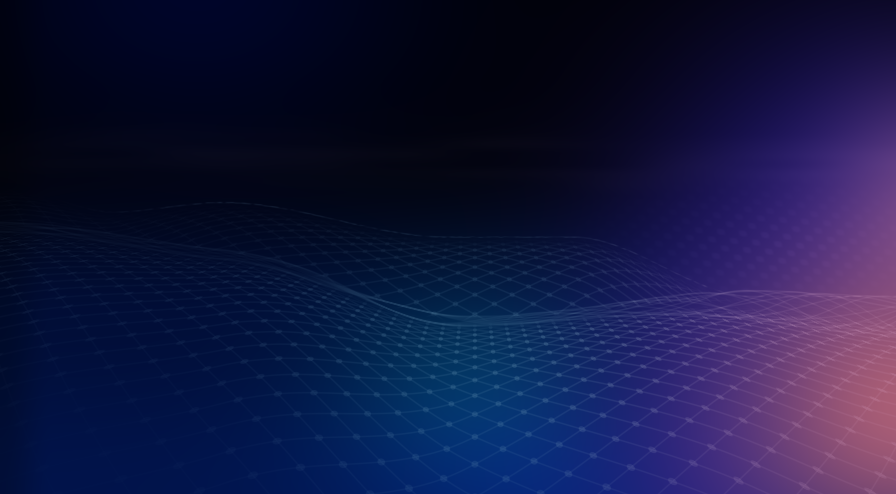
A Shadertoy shader for this background:

```glsl
float glow(vec2 p, vec2 centre, vec2 radius) {
    vec2 q = (p - centre) / radius;
    return exp(-dot(q, q));
}

float hash(vec2 p) {
    return fract(sin(dot(p, vec2(41.3, 289.1))) * 4375.5);
}

float noise(vec2 p) {
    vec2 i = floor(p), f = fract(p);
    f = f * f * (3.0 - 2.0 * f);
    vec2 e = vec2(0.0, 1.0);
    return mix(mix(hash(i), hash(i + e.yx), f.x),
               mix(hash(i + e), hash(i + e.yy), f.x), f.y);
}

// Heights of the two wave crests across the canvas
float frontCrest(float x) {
    return 0.54 - 0.06 * smoothstep(0.0, 0.3, x) - 0.13 * smoothstep(0.25, 0.52, x)
         + 0.035 * smoothstep(0.52, 0.8, x) - 0.025 * smoothstep(0.8, 1.0, x);
}

float backCrest(float x) {
    return 0.62 - 0.05 * smoothstep(0.0, 0.13, x) + 0.02 * smoothstep(0.12, 0.25, x)
         - 0.07 * smoothstep(0.25, 0.5, x) - 0.12 * smoothstep(0.64, 0.84, x);
}

// Antialiased stroke; distance and width in canvas heights
float stroke(float dist, float width) {
    float pixel = 1.0 / iResolution.y;
    return (1.0 - smoothstep(width - 0.5 * pixel, width + pixel, abs(dist)))
         * min(1.0, 0.6 + width / pixel);
}

// Lines of one lattice family lie at whole values of c
float latticeLine(float c, float width) {
    float slope = max(length(vec2(dFdx(c), dFdy(c))), 1e-4);
    float dist = (fract(c + 0.5) - 0.5) / (slope * iResolution.y);
    return stroke(dist, width) * (1.0 - smoothstep(0.15, 0.6, slope));
}

// Diagonal net receding to a crest; x = lines, y = knots
vec2 net(vec2 uv, float depth, float spacing, float rowGrowth) {
    float d = max(depth, 0.0);
    vec2 cell = vec2(spacing * (d + 0.3), rowGrowth * (d + 0.03));
    float column = (uv.x - 0.53) / cell.x;
    float row = log(d + 0.03) / rowGrowth;
    vec2 c = vec2(column + row, column - row);
    float lines = max(latticeLine(c.x, 0.001), latticeLine(c.y, 0.001));
    vec2 f = fract(c + 0.5) - 0.5;
    float aspect = iResolution.x / iResolution.y;
    vec2 offset = 0.5 * vec2(f.x + f.y, f.x - f.y) * cell * vec2(aspect, 1.0);
    float knots = stroke(length(offset), 0.003 + 0.012 * d);
    return vec2(lines, knots) * smoothstep(0.0, 0.03, depth);
}

// Fine threads woven along the front crest
float threads(vec2 uv, float crest) {
    float sum = 0.0;
    float spread = 0.01 + 0.03 * smoothstep(0.6, 1.0, uv.x);
    for (int i = 0; i < 12; i++) {
        float k = float(i);
        float y = crest + spread * sin(uv.x * (9.0 + 1.7 * k) + k * 2.4);
        sum += stroke(uv.y - y, 0.001);
    }
    return min(sum * 0.25, 1.0);
}

vec3 background(vec2 uv) {
    vec3 col = mix(vec3(0.003, 0.075, 0.29), vec3(0.002, 0.052, 0.21), smoothstep(0.0, 0.4, uv.y));
    col = mix(col, vec3(0.006, 0.01, 0.035), smoothstep(0.34, 0.68, uv.y));
    col = mix(col, vec3(0.0, 0.001, 0.012), smoothstep(0.6, 0.85, uv.y));
    col += vec3(0.0, 0.02, 0.15) * glow(uv, vec2(0.22, 1.03), vec2(0.27, 0.36));
    col += vec3(0.0, 0.13, 0.08) * glow(uv, vec2(0.53, 0.24), vec2(0.16, 0.2));
    col += vec3(0.01, 0.06, 0.17) * glow(uv, vec2(0.62, 0.0), vec2(0.24, 0.3));
    // Violet and rose light from the right
    col = mix(col, vec3(0.12, 0.09, 0.49), glow(uv, vec2(0.97, 0.48), vec2(0.25, 0.46)));
    col = mix(col, vec3(0.14, 0.11, 0.54), 0.75 * glow(uv, vec2(0.82, 0.06), vec2(0.14, 0.35)));
    col = mix(col, vec3(0.48, 0.3, 0.56), 0.9 * glow(uv, vec2(1.05, 0.54), vec2(0.12, 0.26)));
    col = mix(col, vec3(0.67, 0.37, 0.46), glow(uv, vec2(1.02, 0.18), vec2(0.2, 0.31)));
    return col * (0.75 + 0.25 * smoothstep(0.0, 0.06, uv.x));
}

void mainImage(out vec4 fragColor, in vec2 fragCoord) {
    vec2 uv = fragCoord / iResolution.xy;
    vec3 col = background(uv);
    float front = frontCrest(uv.x), back = backCrest(uv.x);
    float centre = glow(uv, vec2(0.57, 0.27), vec2(0.25, 0.36));
    float right = smoothstep(0.55, 0.95, uv.x);
    vec3 ink = mix(vec3(0.4, 0.58, 0.7), vec3(0.88, 0.68, 0.82), right);

    // Faint distant wisps
    float ripple = noise(vec2(uv.x * 7.0, 2.0)) - 0.5;
    float haze = glow(uv, vec2(0.55, 0.675 + 0.06 * ripple), vec2(0.6, 0.045));
    col += vec3(0.034, 0.028, 0.03) * haze * noise(uv * vec2(9.0, 45.0));

    // Soft dots beyond the right shoulder
    vec2 dots = sin(uv * vec2(260.0, 190.0) + vec2(uv.y * 35.0, uv.x * 25.0));
    col += 0.03 * ink * smoothstep(0.0, 0.9, dots.x * dots.y)
         * glow(uv, vec2(0.85, 0.5), vec2(0.13, 0.09));

    // Back wave, fading upwards and hidden by the front crest
    vec2 far = net(uv, back - uv.y, 0.1, 0.24) * smoothstep(-0.004, 0.012, uv.y - front);
    float farLight = 0.08 + 0.55 * centre;
    col = mix(col, ink, farLight * (0.2 * far.x + 0.2 * far.y));
    float rim = stroke(uv.y - back, 0.001) * noise(uv * 220.0);
    col = mix(col, ink, 0.15 * rim * smoothstep(0.05, 0.25, uv.x));

    // Front wave
    vec2 near = net(uv, front - uv.y, 0.112, 0.19);
    float upper = smoothstep(0.1, 0.45, uv.y);
    float nearLight = clamp(0.03 + 0.2 * upper + 0.75 * centre + 0.35 * right, 0.0, 1.0);
    col = mix(col, ink, nearLight * (0.18 * near.x + 0.26 * near.y));

    // Woven crest
    float crestLight = 0.09 + 0.25 * smoothstep(0.2, 0.6, uv.x);
    col = mix(col, ink, crestLight * threads(uv, front));
    fragColor = vec4(clamp(col, 0.0, 1.0), 1.0);
}
```
